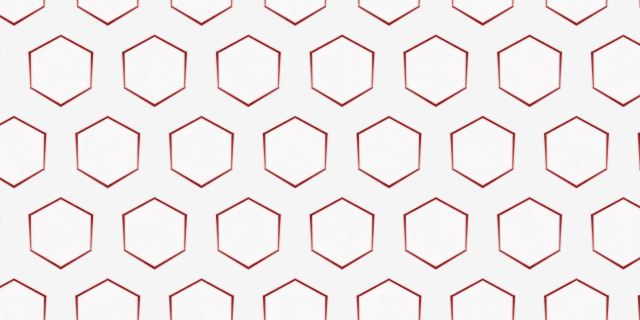
A Shadertoy shader for this pattern:

```glsl
// Lengths are fractions of the canvas height
const vec2 PITCH = vec2(0.29297, 0.2539);
const vec2 ORIGIN = vec2(0.0437, 0.5253);

// Right half of the outline, mirrored for the left
const vec2 TOP = vec2(0.0, 0.1092);
const vec2 UPPER = vec2(0.0975, 0.0562);
const vec2 LOWER = vec2(0.0938, -0.0535);
const vec2 BOTTOM = vec2(0.0, -0.1092);

// Half widths of the strokes
const float THIN = 0.0015;
const float MEDIUM = 0.0025;
const float THICK = 0.0035;
const float FRINGE = 0.0028;
const float FRINGE_ALPHA = 0.2;
const float SIDE_FADE = 0.5;
const float WEAR = 0.12;

const vec3 GROUND = vec3(0.965, 0.962, 0.962);
const vec3 INSIDE = vec3(0.978, 0.972, 0.972);
const vec3 INK = vec3(0.51, 0.10, 0.11);
const vec3 BLUSH = vec3(0.86, 0.20, 0.20);

float hash(vec2 p) {
    p = fract(p * vec2(0.1031, 0.1137));
    p += dot(p, p.yx + 33.33);
    return fract((p.x + p.y) * p.x * 17.0);
}

float noise(vec2 p) {
    vec2 i = floor(p), f = fract(p);
    f = f * f * (3.0 - 2.0 * f);
    return mix(mix(hash(i), hash(i + vec2(1, 0)), f.x),
               mix(hash(i + vec2(0, 1)), hash(i + vec2(1, 1)), f.x), f.y);
}

// Signed distance to the line a-b, positive outside the hexagon
float edgeSide(vec2 p, vec2 a, vec2 b) {
    vec2 d = normalize(b - a);
    return dot(p - a, vec2(-d.y, d.x));
}

// Tapered stroke: x is ink coverage, y is the soft fringe
vec2 stroke(vec2 p, vec2 a, vec2 b, vec2 widths, vec2 inks, float px) {
    vec2 ab = b - a;
    float t = clamp(dot(p - a, ab) / dot(ab, ab), 0.0, 1.0);
    float d = length(p - a - ab * t) - mix(widths.x, widths.y, t);
    float ink = 1.0 - smoothstep(-0.7 * px, 0.7 * px, d);
    float fringe = 1.0 - smoothstep(0.0, FRINGE + px, d);
    return vec2(ink * mix(inks.x, inks.y, t), fringe);
}

void mainImage(out vec4 fragColor, in vec2 fragCoord) {
    float px = 1.0 / iResolution.y;
    vec2 uv = fragCoord * px;

    // Staggered rows of cells
    vec2 grid = (uv - ORIGIN) / PITCH;
    float row = floor(grid.y + 0.5);
    grid.x -= 0.5 * mod(row, 2.0);
    vec2 cell = vec2(floor(grid.x + 0.5), row);
    vec2 local = (grid - cell) * PITCH;
    vec2 p = vec2(abs(local.x), local.y);

    // Pale interior with faint smudges
    float side = max(max(edgeSide(p, TOP, UPPER), edgeSide(p, UPPER, LOWER)),
                     edgeSide(p, LOWER, BOTTOM));
    float inside = 1.0 - smoothstep(-px, px, side);
    vec3 color = mix(GROUND, INSIDE, inside);
    color += inside * 0.006 * (noise(local * 45.0 + cell * 7.0 + 200.0) - 0.5);

    // Edges: sides fade downwards, the lower pair swells to the tip
    float fade = SIDE_FADE + WEAR * (hash(cell + 40.0) - 0.5);
    vec2 line = stroke(p, TOP, UPPER, vec2(MEDIUM, 0.0028), vec2(1.0), px);
    line = max(line, stroke(p, UPPER, LOWER, vec2(THICK, THIN), vec2(1.0, fade), px));
    line = max(line, stroke(p, LOWER, BOTTOM, vec2(0.0021, THICK), vec2(0.85, 1.0), px));

    // Blush on the inner flank of the fading sides
    float sideBand = smoothstep(0.025, -0.035, p.y) * smoothstep(-0.062, -0.045, p.y);
    float flank = edgeSide(p, UPPER, LOWER);
    float glow = sideBand * smoothstep(-0.007, -0.001, flank)
               * (1.0 - smoothstep(0.0, 0.003, flank));

    float wear = 1.0 - WEAR * noise(uv * 90.0 + 50.0);
    color = mix(color, BLUSH, max(line.y * FRINGE_ALPHA, glow * 0.3));
    color = mix(color, INK, line.x * wear);
    fragColor = vec4(color, 1.0);
}
```
